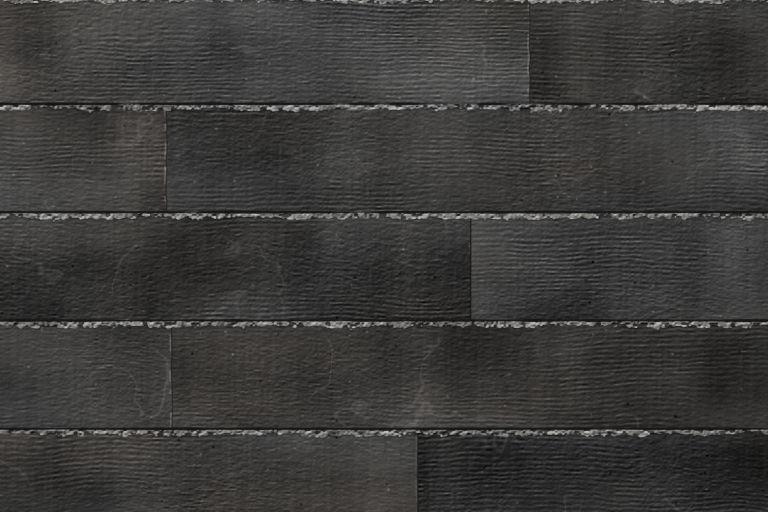
This texture is drawn by a WebGL 2 fragment shader. Its source:

```glsl
#version 300 es
precision highp float;

uniform vec2 u_resolution;
out vec4 fragColor;

const float TAU = 6.2831853;
const float ROW_PITCH = 0.2115;
const float TOP_OFFSET = 0.0085;
const vec2 LIGHT_STEP = vec2(-0.0010, 0.0022);
const vec3 COOL_TINT = vec3(1.0, 1.0, 0.995);
const vec3 WARM_TINT = vec3(1.03, 0.99, 0.95);
const vec3 STONE_TINT = vec3(1.01, 1.0, 0.98);

// Seam of each row: position as a share of the width, and paleness
const float SEAMS[5] = float[5](0.690, 0.217, 0.613, 0.224, 0.544);
const float PALENESS[5] = float[5](0.8, 1.0, 0.1, 0.9, 0.4);

float hash(vec2 p) {
    vec3 q = fract(p.xyx * 0.1031);
    q += dot(q, q.yzx + 33.33);
    return fract((q.x + q.y) * q.z);
}

float noise(vec2 p) {
    vec2 cell = floor(p);
    vec2 f = fract(p);
    f = f * f * (3.0 - 2.0 * f);
    float low = mix(hash(cell), hash(cell + vec2(1, 0)), f.x);
    float high = mix(hash(cell + vec2(0, 1)), hash(cell + vec2(1, 1)), f.x);
    return mix(low, high, f.y);
}

float fbm(vec2 p) {
    float sum = 0.0;
    float weight = 0.53;
    for (int i = 0; i < 4; i++) {
        sum += weight * noise(p);
        p = p * 2.03 + 17.1;
        weight *= 0.5;
    }
    return sum;
}

// Imprint of sawn wood: bent rings, fibres and fine grit
float grainHeight(vec2 p) {
    float bend = 0.04 * fbm(p * vec2(3.0, 6.0));
    float rings = sin(TAU * 108.0 * (p.y + bend));
    float ringAmount = 0.26 * smoothstep(0.35, 0.75, noise(p * vec2(3.5, 9.0)));
    float fibre = noise(vec2(p.x * 75.0, (p.y + bend) * 230.0));
    return ringAmount * rings + 0.8 * fibre + 0.6 * noise(p * vec2(200.0, 250.0));
}

float rubbleHeight(vec2 p) {
    return 0.6 * noise(p * vec2(95.0, 150.0)) + 0.4 * noise(p * vec2(210.0, 250.0));
}

// Scattered round marks, one at most in each grid cell
float pits(vec2 p, float density, float pixel) {
    const float GRID = 30.0;
    vec2 cell = floor(p * GRID);
    vec2 centre = 0.2 + 0.6 * vec2(hash(cell + 3.7), hash(cell + 9.2));
    float radius = mix(0.0008, 0.0026, hash(cell + 21.4));
    float dist = length(fract(p * GRID) - centre) / GRID;
    float present = step(hash(cell + 40.6), density);
    return present * (1.0 - smoothstep(radius - pixel, radius + pixel, dist));
}

float line(float dist, float halfWidth, float pixel) {
    return 1.0 - smoothstep(halfWidth - 0.5 * pixel, halfWidth + pixel, abs(dist));
}

void main() {
    float pixel = 1.0 / u_resolution.y;
    vec2 p = gl_FragCoord.xy * pixel;
    float aspect = u_resolution.x * pixel;
    float depth = 1.0 - p.y;

    // Rows and boards
    float rowCoord = (depth + TOP_OFFSET) / ROW_PITCH;
    int row = clamp(int(floor(rowCoord)), 0, 4);
    float wobble = 0.003 * PALENESS[row] * (noise(vec2(p.y * 45.0, float(row))) - 0.5);
    float seamDist = p.x - SEAMS[row] * aspect + wobble;
    float board = float(row) * 2.0 + step(0.0, seamDist);
    vec2 q = p + board * vec2(7.3, 3.1);

    // Board tone and stains, paler towards the upper left
    float tone = 0.232 + 0.03 * (hash(vec2(board, 5.0)) - 0.5);
    tone += 0.04 * (0.5 - depth) + 0.02 * (0.75 - p.x);
    tone += 0.22 * (fbm(q * vec2(3.0, 7.0)) - 0.5);
    tone += 0.07 * (noise(q * vec2(14.0, 4.0)) - 0.5);
    tone += 0.03 * (noise(q * vec2(170.0, 14.0)) - 0.5);
    tone -= 0.07 * (1.0 - smoothstep(0.0, 0.09, length((p - vec2(0.05, 0.9)) * vec2(0.8, 1.3))));

    // Carved relief, with its lit flanks sharper than its shaded ones
    float relief = grainHeight(q) - grainHeight(q + LIGHT_STEP);
    float sharpness = 0.65 + 0.7 * noise(q * vec2(5.0, 8.0));
    tone += sharpness * (0.115 * relief + 0.06 * relief * max(relief, 0.0));

    // Pale scuffs and specks, dark pits
    float scuff = line(fbm(q * 6.0) - 0.5, 0.006, 0.012);
    tone += 0.06 * scuff * smoothstep(0.55, 0.8, noise(q * 9.0));
    tone -= 0.12 * pits(p, 0.07, pixel);
    tone += 0.14 * pits(p + 5.3, 0.1, pixel);

    // Chipped upright seams
    float chips = smoothstep(0.3, 0.7, noise(vec2(p.y * 85.0, float(row))));
    tone = mix(tone, 0.1, (0.8 - 0.3 * PALENESS[row]) * line(seamDist, 0.0009, pixel));
    tone += 0.14 * PALENESS[row] * chips * line(seamDist + 0.0028, 0.0012, pixel);

    float warmth = smoothstep(0.35, 0.7, fbm(q * vec2(2.0, 4.0)) + 0.15 * (0.6 - p.x));
    vec3 color = tone * mix(COOL_TINT, WARM_TINT, warmth);

    // Ragged rubble below each level joint, speckled with crevices
    float joint = floor(rowCoord + 0.5);
    float jointDist = (rowCoord - joint) * ROW_PITCH;
    float height = rubbleHeight(p);
    float thickness = 0.007 + 0.008 * noise(vec2(p.x * 28.0, joint * 4.7))
        + 0.010 * (height - 0.45);
    float below = smoothstep(-pixel, pixel, jointDist);
    float shadow = below * (1.0 - smoothstep(thickness, thickness + 0.005, jointDist));
    color *= 1.0 - 0.5 * shadow * noise(vec2(p.x * 35.0, joint * 2.9));
    float rubble = below * (1.0 - smoothstep(thickness - pixel, thickness + pixel, jointDist));
    float stoneRelief = height - rubbleHeight(p + 1.4 * LIGHT_STEP);
    float stone = 0.33 + 0.18 * noise(vec2(p.x * 9.0, joint * 3.3)) + 0.65 * stoneRelief;
    stone *= mix(0.55, 1.08, smoothstep(0.28, 0.48, height));
    color = mix(color, clamp(stone, 0.07, 0.72) * STONE_TINT, rubble);

    // Uneven dark gap along the top of the rubble
    float gapNoise = noise(vec2(p.x * 24.0, joint * 6.1));
    float gap = line(jointDist, 0.0007 + 0.0018 * gapNoise, pixel);
    color = mix(color, vec3(0.07), 0.9 * gap * smoothstep(0.0, 0.6, gapNoise + 0.1 * joint));

    fragColor = vec4(clamp(color, 0.0, 1.0), 1.0);
}
```
